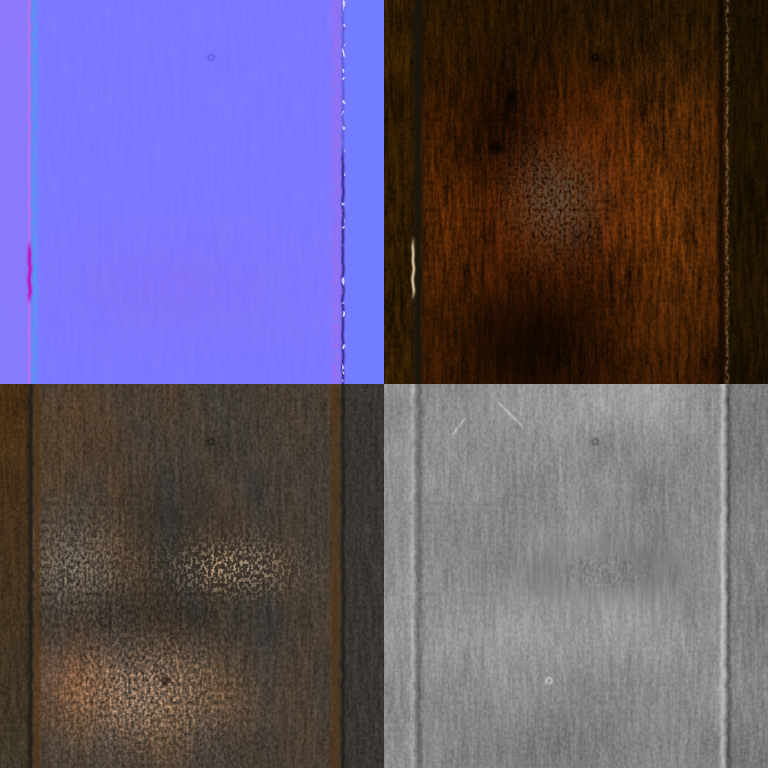
Reproduce this texture map procedurally as a Shadertoy shader.

```glsl
// Four material maps of one worn, varnished wooden panel: normals, dark albedo,
// weathered albedo and roughness. All share the same seams, grain and knots;
// soft blobs, gaussian lines and stretched gradient noise shape each tile.

vec2 hashGradient(vec2 cell) {
    float h = fract(sin(dot(cell, vec2(127.1, 311.7))) * 43758.55);
    return vec2(cos(6.2832 * h), sin(6.2832 * h));
}

float noise(vec2 p) {
    vec2 i = floor(p), f = fract(p);
    vec2 u = f * f * f * (f * (f * 6.0 - 15.0) + 10.0);
    vec2 e = vec2(0, 1);
    return mix(mix(dot(hashGradient(i), f), dot(hashGradient(i + e.yx), f - e.yx), u.x),
               mix(dot(hashGradient(i + e), f - e), dot(hashGradient(i + e.yy), f - e.yy), u.x), u.y);
}

float fbm(vec2 p) {
    float sum = 0.0, gain = 1.0;
    for (int i = 0; i < 4; i++) {
        sum += gain * noise(p);
        p = p * 2.03 + 17.3;
        gain *= 0.55;
    }
    return sum;
}

float blob(vec2 p, vec2 center, vec2 radius) {
    vec2 q = (p - center) / radius;
    return exp(-dot(q, q));
}

float line(float x, float center, float width) {
    float d = (x - center) / width;
    return exp(-d * d);
}

float span(float y, float lo, float hi) {
    return smoothstep(lo - 0.02, lo + 0.02, y) * (1.0 - smoothstep(hi - 0.02, hi + 0.02, y));
}

float scratch(vec2 p, vec2 a, vec2 b) {
    vec2 d = b - a;
    float t = clamp(dot(p - a, d) / dot(d, d), 0.0, 1.0);
    return 1.0 - smoothstep(0.001, 0.005, length(p - a - d * t));
}

// Small ring-shaped knot, dark at its rim
float knot(vec2 p, vec2 center) {
    return line(length(p - center), 0.007, 0.004);
}

vec3 normalMap(vec2 p, float x, float grain, float left, float right) {
    vec3 c = vec3(0.49, 0.475, 0.995) + vec3(0.02, 0.015, 0.0) * grain;
    c += vec3(0.02, -0.025, -0.015) * blob(p, vec2(0.45, 0.25), vec2(0.3, 0.12));
    c = mix(c, vec3(0.55, 0.48, 0.98), left * (0.6 + 0.4 * p.y));
    c = mix(c, vec3(0.45, 0.49, 1.0), right);
    float chips = 0.5 + noise(vec2(x * 90.0, p.y * 65.0));
    c = mix(c, vec3(0.34, 0.59, 0.95), line(x, 0.09, 0.008) * (0.5 + 0.6 * chips));
    c = mix(c, vec3(0.75, 0.45, 0.93), 0.8 * line(x, 0.076, 0.004));
    c = mix(c, vec3(0.72, 0.08, 0.75), line(x, 0.077, 0.005) * span(p.y, 0.22, 0.36));
    c = mix(c, vec3(0.63, 0.42, 0.93), line(x, 0.876, 0.012) * (0.2 + 0.7 * chips));
    c = mix(c, vec3(0.23, 0.16, 0.55), line(x, 0.893, 0.004) * (0.35 + 0.6 * span(p.y, -0.1, 0.6)));
    c = mix(c, vec3(0.85, 0.85, 1.0), line(x, 0.895, 0.004) * smoothstep(0.65, 0.85, chips));
    return c - 0.08 * knot(p, vec2(0.55, 0.85));
}

vec3 darkWood(vec2 p, float x, float grain, float speck, float left, float right) {
    float cloud = fbm(p * vec2(5.0, 2.5));
    vec3 c = mix(vec3(0.19, 0.085, 0.012), vec3(0.13, 0.075, 0.008), smoothstep(0.65, 0.95, p.y));
    c += vec3(0.10, 0.025, 0.0) * blob(p, vec2(0.42, 0.47), vec2(0.32, 0.3));
    c += vec3(0.13, 0.08, 0.02) * blob(p, vec2(0.75, 0.5), vec2(0.16, 0.38));
    c += vec3(0.05, 0.035, 0.005) * blob(p, vec2(0.16, 0.45), vec2(0.1, 0.35));
    c *= 1.0 - 0.65 * blob(p, vec2(0.38, 0.12), vec2(0.2, 0.16));
    c *= 1.0 - 0.45 * blob(p, vec2(0.3, 0.68), vec2(0.13, 0.14));
    c = mix(c, vec3(0.17, 0.1, 0.012), left);
    c = mix(c, vec3(0.11, 0.068, 0.008), right);
    c *= max(0.2, 1.0 + 0.55 * grain + 0.3 * cloud + 0.3 * speck);
    float worn = blob(p, vec2(0.45, 0.48), vec2(0.11, 0.13));
    c = mix(c, vec3(0.36, 0.29, 0.22), worn * clamp(0.62 + speck, 0.0, 1.0));
    float stains = blob(p, vec2(0.33, 0.745), vec2(0.013, 0.025)) + blob(p, vec2(0.295, 0.615), vec2(0.015, 0.018));
    c *= 1.0 - 0.8 * min(stains, 1.0) - 0.7 * knot(p, vec2(0.55, 0.85));
    c = mix(c, vec3(0.1, 0.085, 0.05), line(x, 0.088, 0.012));
    c = mix(c, vec3(0.05, 0.03, 0.01), 0.8 * line(x, 0.878, 0.009));
    c = mix(c, vec3(0.46, 0.35, 0.22), line(x, 0.894, 0.004) * clamp(0.6 + speck, 0.1, 1.0));
    return mix(c, vec3(0.85, 0.77, 0.62), line(x, 0.076, 0.004) * span(p.y, 0.23, 0.37));
}

vec3 weatheredWood(vec2 p, float x, float grain, float speck, float left, float right) {
    vec3 c = vec3(0.275, 0.24, 0.205) + vec3(0.04, 0.01, -0.02) * fbm(p * vec2(8.0, 3.0));
    c += vec3(0.03, 0.005, -0.02) * blob(p, vec2(0.2, 0.9), vec2(0.2, 0.25));
    c *= 1.0 - 0.25 * blob(p, vec2(0.38, 0.4), vec2(0.28, 0.1)) - 0.15 * blob(p, vec2(0.43, 0.62), vec2(0.18, 0.12));
    c += vec3(0.17, 0.15, 0.12) * blob(p, vec2(0.2, 0.53), vec2(0.13, 0.12)) * (0.7 + speck);
    c += vec3(0.26, 0.19, 0.14) * blob(p, vec2(0.38, 0.19), vec2(0.2, 0.14)) * (0.8 + speck);
    c += vec3(0.11, 0.05, 0.02) * blob(p, vec2(0.18, 0.22), vec2(0.1, 0.1));
    c += vec3(0.32, 0.28, 0.22) * blob(p, vec2(0.6, 0.52), vec2(0.14, 0.065)) * smoothstep(-0.15, 0.45, speck);
    c = mix(c, mix(vec3(0.24, 0.21, 0.16), vec3(0.28, 0.18, 0.08), p.y), left);
    c = mix(c, vec3(0.22, 0.21, 0.195), right);
    c *= 1.0 + 0.2 * grain + 0.22 * speck;
    c = mix(c, vec3(0.33, 0.2, 0.07), 0.7 * line(x, 0.097, 0.008) + 0.65 * line(x, 0.873, 0.012));
    c = mix(c, vec3(0.11, 0.1, 0.08), 0.85 * line(x, 0.08, 0.007) + 0.75 * line(x, 0.893, 0.006));
    return c * (1.0 - 0.6 * knot(p, vec2(0.43, 0.227)) - 0.4 * knot(p, vec2(0.55, 0.85)));
}

vec3 roughness(vec2 p, float x, float grain, float speck, float left, float right) {
    float v = 0.535 + 0.05 * fbm(p * vec2(5.0, 3.0)) - 0.05 * right + 0.02 * left;
    v += 0.09 * blob(p, vec2(0.6, 0.96), vec2(0.25, 0.1)) + 0.07 * blob(p, vec2(0.45, 0.36), vec2(0.4, 0.12));
    v -= 0.05 * blob(p, vec2(0.4, 0.06), vec2(0.4, 0.14));
    v -= 0.15 * blob(p, vec2(0.57, 0.51), vec2(0.16, 0.07)) * (0.5 + speck);
    v += 0.06 * grain + 0.055 * speck;
    v += 0.1 * line(x, 0.074, 0.006) - 0.13 * line(x, 0.091, 0.009);
    v += 0.17 * line(x, 0.882, 0.007) - 0.14 * line(x, 0.898, 0.006);
    v += 0.12 * (scratch(p, vec2(0.3, 0.95), vec2(0.36, 0.89)) + scratch(p, vec2(0.18, 0.87), vec2(0.21, 0.91)));
    return vec3(v - 0.15 * knot(p, vec2(0.55, 0.85)) + 0.15 * knot(p, vec2(0.43, 0.227)));
}

void mainImage(out vec4 fragColor, in vec2 fragCoord) {
    vec2 uv = fragCoord / iResolution.xy;
    vec2 p = fract(uv * 2.0);
    float x = p.x + 0.004 * noise(vec2(3.0, p.y * 35.0));
    float grain = fbm(p * vec2(75.0, 9.0)) + 0.6 * noise(p * vec2(130.0, 22.0));
    float speck = 1.2 * noise(p * vec2(120.0, 85.0)) + 0.8 * noise(p * 173.0 + 9.0);
    float left = 1.0 - smoothstep(0.07, 0.085, x), right = smoothstep(0.888, 0.898, x);

    // Tile the four maps with one-pixel smooth borders
    vec2 side = clamp((uv - 0.5) * iResolution.xy + 0.5, 0.0, 1.0);
    vec3 top = mix(normalMap(p, x, grain, left, right), darkWood(p, x, grain, speck, left, right), side.x);
    vec3 bottom = mix(weatheredWood(p, x, grain, speck, left, right), roughness(p, x, grain, speck, left, right), side.x);
    fragColor = vec4(clamp(mix(bottom, top, side.y), 0.0, 1.0), 1.0);
}
```
